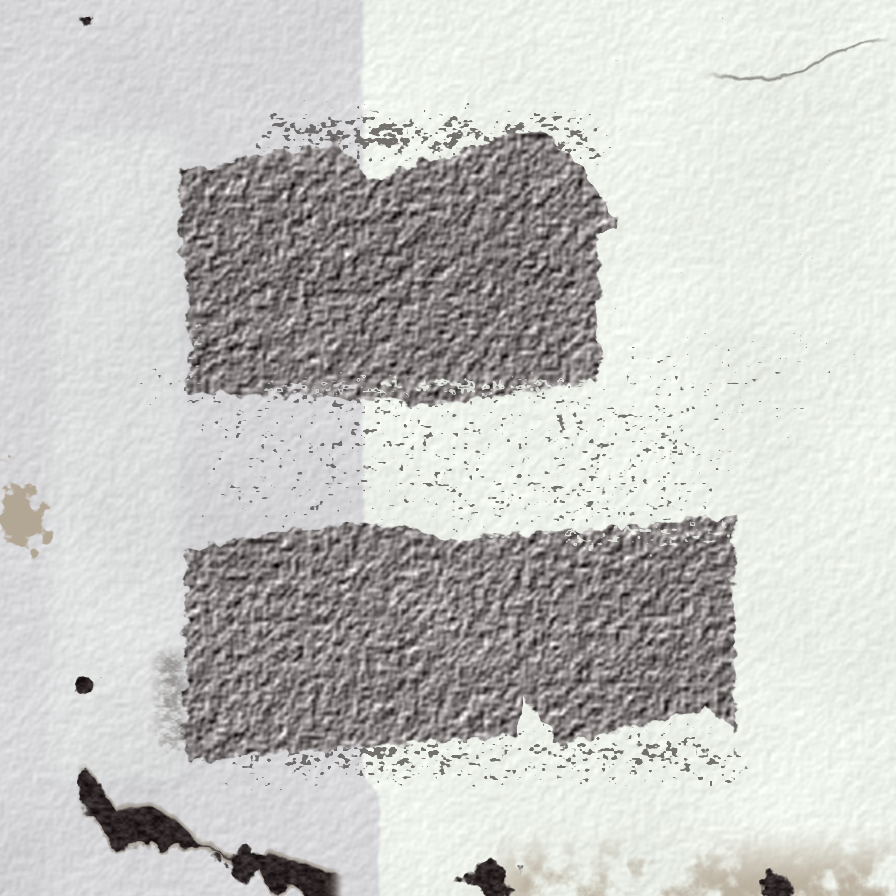
Reproduce this texture procedurally as a WebGL 1 fragment shader.

```glsl
precision highp float;
uniform vec2 u_resolution;

const vec3 WHITE_PAINT = vec3(0.925, 0.942, 0.915);
const vec3 GREY_PAINT = vec3(0.835, 0.835, 0.845);
const vec3 RENDER_GREY = vec3(0.51, 0.49, 0.488);
const vec3 SPECK_DARK = vec3(0.33, 0.315, 0.31);
const vec3 CHIP_DARK = vec3(0.15, 0.12, 0.12);
const vec3 PLASTER = vec3(0.70, 0.65, 0.58);
const float WALL_RELIEF = 0.13;
const float PATCH_RELIEF = 1.05;
const float GRAIN_SCALE = 115.0;
const float EDGE_WOBBLE = 0.011;

float hash(vec2 p) {
  vec3 q = fract(vec3(p.xyx) * 0.1031);
  q += dot(q, q.yzx + 33.33);
  return fract((q.x + q.y) * q.z);
}

float noise(vec2 p) {
  vec2 i = floor(p), f = fract(p);
  f = f * f * (3.0 - 2.0 * f);
  return mix(mix(hash(i), hash(i + vec2(1, 0)), f.x),
             mix(hash(i + vec2(0, 1)), hash(i + vec2(1, 1)), f.x), f.y);
}

float fbm(vec2 p) {
  float sum = 0.0, amp = 0.533;
  for (int i = 0; i < 4; i++) {
    sum += amp * noise(p);
    p = mat2(1.6, 1.2, -1.2, 1.6) * p + 7.3;
    amp *= 0.5;
  }
  return sum;
}

float relief(vec2 p) {
  return 0.6 * noise(p * GRAIN_SCALE) + 0.4 * noise(p.yx * GRAIN_SCALE * 1.9)
       + 0.5 * fbm(p * 24.0);
}

// Height gained while x runs from a to b
float rise(float x, float a, float b, float h) {
  return h * clamp((x - a) / (b - a), 0.0, 1.0);
}

float box(vec2 p, float x0, float y0, float x1, float y1, float soft) {
  vec2 m = smoothstep(-soft, soft, p - vec2(x0, y0)) * smoothstep(-soft, soft, vec2(x1, y1) - p);
  return m.x * m.y;
}

float upperPatch(vec2 p) {
  float x = p.x;
  float top = 0.809 + rise(x, 0.206, 0.375, 0.032) - rise(x, 0.375, 0.412, 0.039)
    + rise(x, 0.412, 0.605, 0.055) - rise(x, 0.605, 0.645, 0.037) - rise(x, 0.645, 0.684, 0.06);
  float bottom = 0.564 - rise(x, 0.21, 0.46, 0.014) + rise(x, 0.48, 0.668, 0.022);
  float right = 0.668 + 0.016 * smoothstep(0.742, 0.748, p.y);
  float left = 0.211 - 0.008 * smoothstep(0.6, 0.75, p.y);
  return min(min(x - left, right - x), min(top - p.y, p.y - bottom));
}

float lowerPatch(vec2 p) {
  float x = p.x;
  float top = 0.385 + rise(x, 0.206, 0.3, 0.021) + rise(x, 0.3, 0.4, 0.009)
    - rise(x, 0.4, 0.52, 0.017) + rise(x, 0.52, 0.82, 0.025);
  float bottom = 0.151 + rise(x, 0.206, 0.57, 0.029) + rise(x, 0.572, 0.585, 0.039)
    - rise(x, 0.585, 0.63, 0.05) + rise(x, 0.63, 0.79, 0.039) - rise(x, 0.79, 0.82, 0.022);
  return min(min(x - 0.207, 0.819 - x), min(top - p.y, p.y - bottom));
}

float chip(vec2 p, float x, float y, float w, float h, float ragged) {
  float r = length((p - vec2(x, y)) / vec2(w, h));
  return 1.0 - smoothstep(-0.15, 0.15, r - 1.0 + 2.4 * (ragged - 0.5));
}

void main() {
  vec2 p = gl_FragCoord.xy / u_resolution;
  float broad = fbm(p * 7.0), ragged = fbm(p * 55.0 + 3.0);
  vec2 wobble = vec2(noise(p * 85.0), noise(p * 85.0 + 40.0)) - 0.5;
  float grain = 0.6 * noise(p * vec2(150, 250)) + 0.4 * noise(p * vec2(310, 430));
  vec2 lightStep = vec2(0.0011, -0.0013);
  float emboss = relief(p + lightStep) - relief(p - lightStep);

  // Painted wall with a vertical colour seam
  float seam = 0.423 - 0.018 * smoothstep(0.11, 0.14, p.y) + 0.004 * wobble.x;
  vec3 wall = mix(GREY_PAINT, WHITE_PAINT, smoothstep(-0.003, 0.003, p.x - seam));
  wall = mix(wall, WHITE_PAINT, 0.4 * box(p, 0.06, 0.13, 0.2, 0.85, 0.02));
  wall += 0.07 * (broad - 0.5) + WALL_RELIEF * emboss;

  // Dry brush marks and specks
  float scuff = max(box(p, 0.29, 0.82, 0.675, 0.875, 0.025), box(p, 0.25, 0.13, 0.83, 0.185, 0.035));
  scuff = max(scuff, 0.75 * box(p, 0.2, 0.54, 0.66, 0.57, 0.02));
  scuff = max(scuff, 0.55 * box(p, 0.22, 0.41, 0.82, 0.56, 0.03));
  scuff = max(scuff, 0.65 * box(p, 0.14, 0.55, 0.2, 0.59, 0.02));
  scuff = max(scuff, 0.5 * box(p, 0.7, 0.54, 0.95, 0.62, 0.04));
  float limit = 0.93 - 0.36 * scuff * (0.55 + 0.9 * broad);
  wall = mix(wall, SPECK_DARK, 0.8 * smoothstep(limit, limit + 0.1, grain));
  float smear = box(p, 0.175, 0.16, 0.207, 0.27, 0.012);
  wall = mix(wall, RENDER_GREY, 0.75 * smear * smoothstep(0.6, 1.4, broad + grain));

  // Rough exposed patches with worn rims
  vec2 q = p + EDGE_WOBBLE * wobble;
  float d = max(upperPatch(q), lowerPatch(q)) + 0.006 * (grain - 0.5);
  float wear = max(box(p, 0.29, 0.555, 0.66, 0.578, 0.014), 0.7 * box(p, 0.63, 0.385, 0.82, 0.42, 0.015));
  wear = max(wear, 0.7 * box(p, 0.19, 0.57, 0.23, 0.65, 0.012));
  float cover = smoothstep(-0.0018, 0.0018, d);
  cover *= 1.0 - 0.85 * smoothstep(0.0, 0.15, grain - 0.9 + 0.45 * wear);
  vec3 rough = RENDER_GREY + PATCH_RELIEF * emboss + 0.1 * (broad - 0.5);
  rough += 0.07 * chip(p, 0.48, 0.325, 0.035, 0.03, ragged);
  vec3 color = mix(wall, rough, cover);

  // Bare plaster at the foot and left
  float foot = box(p, 0.56, -0.1, 1.1, 0.045, 0.04);
  color = mix(color, PLASTER, 0.85 * foot * smoothstep(0.8, 1.24, broad + ragged));
  color = mix(color, PLASTER, chip(p, 0.154 - 0.3 * p.y, 0.431, 0.021, 0.034, ragged));

  // Broken crack and hairline
  float path = 0.125 - rise(p.x, 0.095, 0.13, 0.05) + rise(p.x, 0.13, 0.17, 0.007)
    - rise(p.x, 0.17, 0.24, 0.032) - rise(p.x, 0.24, 0.38, 0.046);
  float span = box(p, 0.095, -1.0, 0.375, 1.0, 0.01);
  float width = 0.001 + 0.024 * smoothstep(0.42, 0.75, noise(vec2(p.x * 26.0, 2.0)));
  float gap = abs(p.y - path + 0.014 * (ragged - 0.5)) - width * (0.3 + ragged);
  color = mix(color, PLASTER * 0.8, 0.6 * span * (1.0 - smoothstep(0.002, 0.007, gap)));
  float dark = span * (1.0 - smoothstep(-0.002, 0.002, gap));
  float hairY = 0.915 + rise(p.x, 0.87, 0.98, 0.04) + 0.025 * (broad - 0.5);
  float hair = 1.0 - smoothstep(0.0, 0.003, abs(p.y - hairY + 0.01 * (ragged - 0.5)));
  dark = max(dark, 0.45 * hair * box(p, 0.8, 0.0, 0.98, 1.0, 0.02));

  // Dark chips
  dark = max(dark, chip(p, 0.102, 0.112, 0.012, 0.02, ragged));
  dark = max(dark, chip(p, 0.27, 0.037, 0.028, 0.014, ragged));
  dark = max(dark, chip(p, 0.555, 0.018, 0.026, 0.015, ragged));
  dark = max(dark, chip(p, 0.867, 0.017, 0.018, 0.016, ragged));
  dark = max(dark, chip(p, 0.097, 0.977, 0.013, 0.009, ragged));
  dark = max(dark, chip(p, 0.093, 0.235, 0.008, 0.01, ragged));
  color = mix(color, CHIP_DARK + 0.25 * (grain - 0.4), dark);
  gl_FragColor = vec4(clamp(color, 0.0, 1.0), 1.0);
}
```
